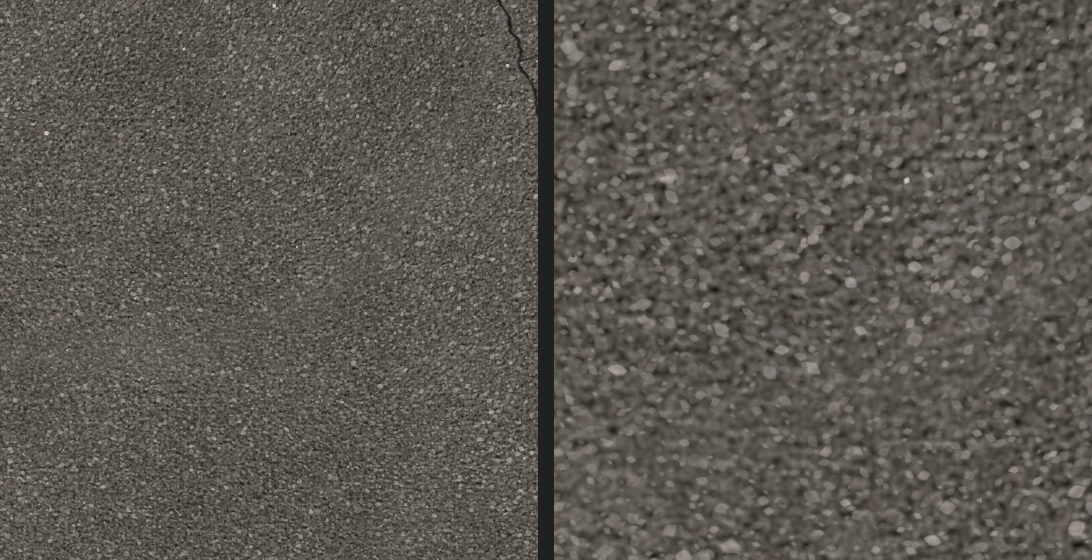
Left, the full canvas; right, a detail of the centre.
Write a Shadertoy shader that draws this texture.

```glsl
// Worn grey asphalt: fine grit, pale pebbles, smeared patches and a crack in the corner.
#define FINE_CELLS 165.0
#define COARSE_CELLS 104.0
#define SPECK_CELLS 14.0
#define FINE_COVER 0.85
#define COARSE_COVER 0.68
#define SPECK_COVER 0.07
#define EDGE 0.0022
#define BINDER_TONE 0.308
#define GRIT_CONTRAST 0.27
#define WEAR_CONTRAST 0.034
#define CRACK_WIDTH 0.0026
#define WARMTH vec3(0.021, 0.0, -0.024)

vec3 hash3(vec2 p) {
    vec3 q = fract(p.xyx * vec3(0.1031, 0.1030, 0.0973));
    q += dot(q, q.yxz + 33.33);
    return fract((q.xxy + q.yzz) * q.zyx);
}

float gradientNoise(vec2 p) {
    vec2 cell = floor(p), f = fract(p);
    vec2 u = f * f * f * (f * (f * 6.0 - 15.0) + 10.0);
    vec4 corner;
    for (int k = 0; k < 4; k++) {
        vec2 o = vec2(k & 1, k >> 1);
        float a = 6.2832 * hash3(cell + o).x;
        corner[k] = dot(vec2(cos(a), sin(a)), f - o);
    }
    return mix(mix(corner.x, corner.y, u.x), mix(corner.z, corner.w, u.x), u.y);
}

// Grain direction: nearly level at the bottom, rising towards the upper right.
float flowAngle(vec2 p) {
    float rise = smoothstep(0.25, 0.8, 0.6 * p.y + 0.4 * p.x);
    return mix(-0.2, 0.75, rise) + 0.5 * gradientNoise(p * 3.0 + 7.0);
}

// Scattered angular stones: x = coverage, y = brightness, z = hue.
vec3 stones(vec2 p, float cells, float maxRadius, float cover, float angle) {
    vec2 q = p * cells, home = floor(q);
    vec3 best = vec3(0.0);
    for (int j = -1; j <= 1; j++)
    for (int i = -1; i <= 1; i++) {
        vec2 cell = home + vec2(i, j);
        vec3 place = hash3(cell + cells);
        vec3 look = hash3(cell + 3.0 * cells + 19.0);
        vec2 d = q - cell - 0.1 - 0.8 * place.xy;
        float turn = angle + 1.6 * (place.z - 0.5);
        d = mat2(cos(turn), -sin(turn), sin(turn), cos(turn)) * d;
        d.y *= 1.1 + 0.6 * look.z;
        float dist = mix(length(d), abs(d.x) * 0.75 + abs(d.y) * 0.8, 0.5);
        float radius = maxRadius * cells * mix(0.45, 1.0, look.x * look.x);
        float soft = EDGE * cells;
        float mask = 1.0 - smoothstep(radius - 0.6 * soft, radius + 0.4 * soft, dist);
        mask *= step(look.y, cover);
        if (mask > best.x) best = vec3(mask, fract(look.z * 7.3 + place.x), place.z);
    }
    return best;
}

// Fine noise averaged along the flow, giving short streaks.
float streaks(vec2 p, float angle) {
    vec2 dir = vec2(cos(angle), sin(angle));
    float sum = 0.0;
    for (int k = -1; k <= 1; k++)
        sum += gradientNoise((p + dir * float(k) * 0.0026) * 165.0);
    return sum / 2.0;
}

// One long jagged crack with a small side branch.
float crack(vec2 p) {
    float centre = 0.893 + 0.36 * (1.0 - p.y)
                 + 0.014 * gradientNoise(vec2(p.y * 24.0, 3.5))
                 + 0.006 * gradientNoise(vec2(p.y * 85.0, 8.5));
    float width = CRACK_WIDTH * (1.0 + 0.9 * gradientNoise(vec2(p.y * 45.0, 1.5)));
    float side = p.x - centre;
    float main = 1.0 - smoothstep(width - EDGE, width + EDGE, abs(side) * 0.94);
    float bend = p.y - 0.893 - 0.2 * (p.x - 0.93) - 0.006 * gradientNoise(p * 60.0);
    float branch = 1.0 - smoothstep(0.0, 2.0 * EDGE, abs(bend));
    return max(main, 0.75 * branch * step(0.0, side));
}

void mainImage(out vec4 fragColor, in vec2 fragCoord) {
    vec2 p = fragCoord / iResolution.y;
    float angle = flowAngle(p);

    // Uneven wear: broad patches, small clumps and one smooth curved band.
    float patches = gradientNoise(p * 4.0 + 2.0) + 0.6 * gradientNoise(p * 10.0);
    float clumps = gradientNoise(p * 28.0 + 5.0) + 0.8 * gradientNoise(p * 62.0 + 9.0);
    float band = (p.y - 0.37 - 0.9 * pow(p.x, 4.0)) / 0.04;
    float smear = exp(-band * band);
    float rough = clamp(0.95 + 0.5 * patches + 0.3 * clumps - 0.5 * smear, 0.3, 1.3);

    // Dark binder with directional grit.
    float tone = BINDER_TONE + WEAR_CONTRAST * (patches + 0.7 * clumps) + 0.025 * smear;
    float grit = 0.6 * streaks(p, angle) + 0.55 * gradientNoise(p * 215.0 + 31.0);
    grit = (grit + 0.5 * grit * abs(grit)) * (1.0 - 0.3 * smear);
    tone += GRIT_CONTRAST * grit;

    // Small chips, larger pebbles, then rare white specks.
    vec3 fine = stones(p, FINE_CELLS, 0.0037, FINE_COVER, angle);
    float chipTone = mix(0.26, 0.53, fine.y) + 0.03 * patches + 0.12 * grit;
    tone = mix(tone, chipTone, 0.85 * fine.x);
    vec3 coarse = stones(p, COARSE_CELLS, 0.0055, COARSE_COVER * rough, angle);
    float pebbleTone = mix(0.35, 0.61, coarse.y * coarse.y) + 0.16 * grit;
    tone = mix(tone, pebbleTone, coarse.x * min(0.5 + 0.4 * rough, 0.92));
    vec3 speck = stones(p, SPECK_CELLS, 0.0046, SPECK_COVER, angle);
    tone = mix(tone, 0.82, 0.9 * speck.x);

    // Stones lean slightly warm, most of all on the left.
    float tint = coarse.x * (coarse.z - 0.1 - 0.4 * p.x);
    vec3 colour = tone + WARMTH * (1.0 + 0.7 * tint);
    colour = mix(colour, vec3(0.11, 0.10, 0.09), 0.9 * crack(p));
    fragColor = vec4(clamp(colour, 0.0, 1.0), 1.0);
}
```
